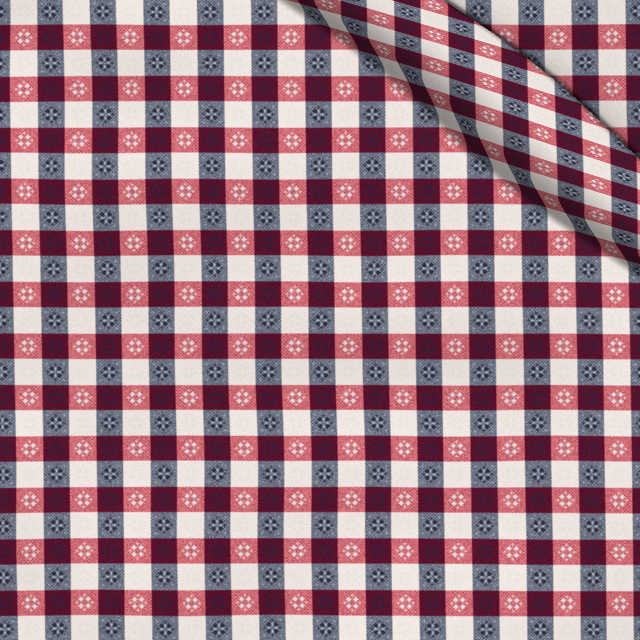
Give the GLSL for this texture, as a Shadertoy shader.

```glsl
// Woven gingham cloth: dark columns crossing red rows, a small flower in each check.
// Bands come from distances to a repeating grid; a diagonal fold at the upper right
// shears the weave and shades it, with fine threads and soft noise on top.

#define REPEATS vec2(11.96, 12.45)   // repeats across and down
#define FIRST_BAND vec2(0.078, 0.0586) // centre of first column and row, from top left
#define COLUMN_LEAN 0.0138           // sideways drift of columns down the cloth
#define BAND_HALF 0.244              // half band width, in repeats
#define THREADS 16.0                 // threads per repeat
#define FOLD_WIDTH 0.25              // horizontal width of the fold
#define FOLD_SHEAR 0.5               // slope of the rows inside the fold

const vec3 CREAM = vec3(0.925, 0.89, 0.87);
const vec3 SLATE = vec3(0.43, 0.45, 0.51);
const vec3 ROSE  = vec3(0.80, 0.41, 0.45);
const vec3 WINE  = vec3(0.34, 0.07, 0.17);
const vec3 NAVY  = vec3(0.13, 0.15, 0.24);

float hash(vec2 p) {
    vec3 q = fract(vec3(p.xyx) * 0.1031);
    q += dot(q, q.yzx + 33.33);
    return fract((q.x + q.y) * q.z);
}

float noise(vec2 p) {
    vec2 i = floor(p), f = fract(p);
    f = f * f * (3.0 - 2.0 * f);
    return mix(mix(hash(i), hash(i + vec2(1, 0)), f.x),
               mix(hash(i + vec2(0, 1)), hash(i + vec2(1, 1)), f.x), f.y);
}

float diamond(vec2 p, float r) {
    return (abs(p.x) + abs(p.y) - r) * 0.7071;
}

float cover(float d, float soft) {
    return 1.0 - smoothstep(-soft, soft, d);
}

// Position across the fold: 0 at its valley, 1 at its ridge.
float foldPosition(vec2 p) {
    float valley = 0.443 + 1.28 * p.y + 0.015 * sin(p.y * 16.0);
    return (p.x - valley) / FOLD_WIDTH;
}

vec2 foldCloth(vec2 p, float s) {
    float inside = step(0.0, s) * step(s, 1.0);
    p.y -= inside * FOLD_SHEAR * FOLD_WIDTH * s;
    p.x += inside * 0.026 * smoothstep(0.0, 0.2, s);
    return p;
}

float foldLight(float s) {
    float valley = 0.42 * smoothstep(-0.08, 0.03, s) * (1.0 - smoothstep(0.03, 0.6, s));
    float crease = (s - 1.01) / 0.03;
    float beyond = 0.2 * step(1.0, s) * exp(-6.0 * max(s - 1.0, 0.0));
    return 1.0 - valley - 0.42 * exp(-crease * crease) - beyond;
}

vec3 weave(vec2 g, float pixel) {
    // Column and row bands
    vec2 band = abs(fract(g + 0.5) - 0.5) - BAND_HALF;
    float soft = max(pixel, 0.012);
    float column = cover(band.x, soft), row = cover(band.y, soft);
    vec3 color = mix(mix(CREAM, SLATE, column), mix(ROSE, WINE, column), row);
    float mixedCheck = column + row - 2.0 * column * row;

    // Pale and coloured threads interlaced in the mixed checks
    vec2 t = g * THREADS;
    float interlace = sin(t.x * 6.2832) * sin(t.y * 6.2832);
    float fleck = hash(floor(t * 2.0)) - 0.5;
    color += mixedCheck * (0.055 * interlace + 0.11 * fleck);
    color += (1.0 - mixedCheck) * 0.025 * fleck;

    // Flower: four petals on the diagonals, tips and specks on the axes
    vec2 q = abs(2.0 * g - round(2.0 * g));
    vec2 axis = vec2(max(q.x, q.y), min(q.x, q.y));
    float edge = max(2.0 * pixel, 0.025);
    float petals = cover(diamond(q - 0.13, 0.105), edge);
    float tips = cover(diamond(axis - vec2(0.28, 0.0), 0.065), edge);
    float specks = cover(diamond(axis - vec2(0.14, 0.0), 0.06), edge);
    float corners = cover(diamond(q - 0.31, 0.05), edge);
    vec3 ink = mix(mix(CREAM * 0.94, CREAM, row), NAVY, column);
    float strength = mix(0.35, 0.9, mixedCheck);
    strength = mix(strength, 0.7, column * row);
    color = mix(color, ink, strength * max(petals, 0.7 * tips));
    vec3 paleInk = mix(CREAM, WINE, row * (1.0 - column) * 0.4);
    color = mix(color, paleInk, mixedCheck * max(0.6 * specks, 0.35 * corners));
    return color;
}

void mainImage(out vec4 fragColor, in vec2 fragCoord) {
    vec2 uv = fragCoord / iResolution.xy;
    vec2 p = vec2(uv.x, 1.0 - uv.y);

    // Fold, lean and slight unevenness of the cloth
    float s = foldPosition(p);
    vec2 cloth = foldCloth(p, s);
    cloth.x -= COLUMN_LEAN * cloth.y;
    cloth += 0.003 * (vec2(noise(p * 7.0), noise(p * 7.0 + 31.0)) - 0.5);

    vec2 grid = (cloth - FIRST_BAND) * REPEATS;
    float pixel = REPEATS.y / iResolution.y;
    vec3 color = weave(grid, pixel);

    // Light over the folds and faint wrinkles
    color *= foldLight(s) * (0.97 + 0.06 * noise(p * vec2(5.0, 9.0)));
    fragColor = vec4(clamp(color, 0.0, 1.0), 1.0);
}
```
